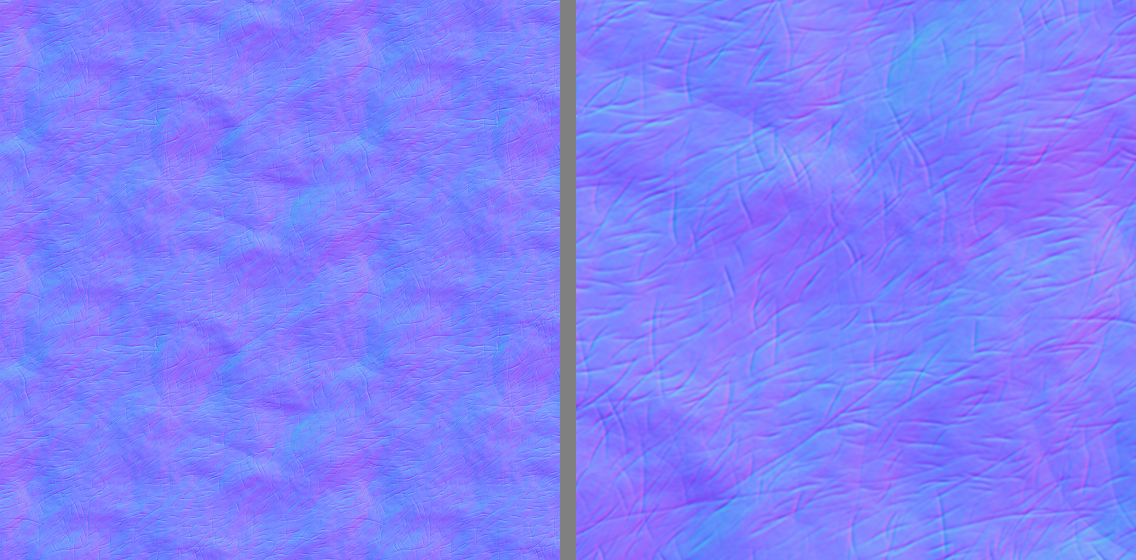
Left: the whole. Right: its middle third, enlarged.
A Shadertoy shader for this texture map:

```glsl
vec4 hash4(vec2 p) {
    vec4 q = fract(p.xyxy * vec4(0.1031, 0.1030, 0.0973, 0.1099));
    q += dot(q, q.wzxy + 33.33);
    return fract((q.xxyz + q.yzzw) * q.zywx);
}

// Slope of one lattice corner, wrapped so that the tile repeats
float corner(vec2 cell, vec2 f, vec2 count, float seed) {
    float a = 6.2832 * hash4(mod(cell, count) + seed * 17.3).x;
    return dot(vec2(cos(a), sin(a)), f);
}

// Tileable gradient noise; a shear of one follows the tile diagonal
float grainNoise(vec2 uv, vec2 count, float shear, float seed) {
    vec2 p = vec2(uv.x, uv.y - shear * uv.x) * count;
    vec2 i = floor(p), f = p - i, e = vec2(1.0, 0.0);
    vec2 s = f * f * f * (f * (f * 6.0 - 15.0) + 10.0);
    return mix(mix(corner(i, f, count, seed),
                   corner(i + e, f - e, count, seed), s.x),
               mix(corner(i + e.yx, f - e.yx, count, seed),
                   corner(i + 1.0, f - 1.0, count, seed), s.x), s.y);
}

// One tapered, slightly bent groove per cell; width is in cell units
float creases(vec2 uv, float scale, float width, float seed) {
    vec2 count = scale * vec2(3.0, 2.0);
    vec2 p = uv * count, home = floor(p);
    float depth = 0.0;
    for (int y = -1; y <= 1; y++)
    for (int x = -1; x <= 1; x++) {
        vec2 cell = home + vec2(x, y);
        vec4 h = hash4(mod(cell, count) + seed * 23.7);
        // Neighbours share a direction, with some steep strays
        vec2 c = 6.2832 * cell / count;
        float a = 0.5 + 0.3 * sin(c.x + 2.0 * c.y + seed) + 0.25 * sin(2.0 * c.x - c.y)
                + 0.5 * (h.z - 0.5) + 0.75 * step(0.78, h.z);
        vec2 d = p - cell - h.xy;
        d = vec2(d.x * cos(a) + d.y * sin(a), d.y * cos(a) - d.x * sin(a));
        d.y += (h.w - 0.5) * 0.5 * d.x * d.x;
        float taper = 1.0 - smoothstep(0.3, 0.98, abs(d.x));
        float strength = fract(h.w * 7.0);
        depth += taper * (0.2 + 1.3 * strength * strength) * exp(-d.y * d.y / (width * width));
    }
    return depth;
}

float leatherHeight(vec2 p) {
    vec2 uv = p / vec2(0.61, 0.404);
    vec2 bent = uv + 0.035 * vec2(grainNoise(uv, vec2(4.0), 0.0, 1.0),
                                  grainNoise(uv, vec2(5.0), 0.0, 2.0));

    // Sharp folds, then rounded lumps down to fine pores
    float height = 0.007 * abs(grainNoise(bent, vec2(4.0, 3.0), 0.0, 3.0));
    height += 0.006 * grainNoise(bent, vec2(4.0), 0.0, 21.0);
    vec2 count = vec2(5.0, 3.0);
    float amp = 0.0095;
    for (int i = 0; i < 6; i++) {
        float shear = mod(float(i) + 1.0, 2.0);
        height += amp * grainNoise(bent, count, shear, 4.0 + float(i));
        count = count * 2.0 + vec2(0.0, 1.0);
        amp *= 0.38;
    }

    // Grooves from long and sparse to short and dense
    uv += 0.006 * vec2(grainNoise(uv, vec2(14.0), 0.0, 11.0),
                       grainNoise(uv, vec2(17.0), 0.0, 12.0));
    float scale = 1.0;
    for (int i = 0; i < 6; i++) {
        float width = 0.0013 * scale / 0.2025;
        height -= 0.00032 * creases(uv, scale, width, 1.0 + float(i));
        scale = floor(scale * 1.5 + 1.0);
    }
    return height;
}

void mainImage(out vec4 fragColor, in vec2 fragCoord) {
    vec2 p = fragCoord / iResolution.y;
    vec2 e = vec2(0.001, 0.0);
    float h = leatherHeight(p);
    vec2 slope = vec2(leatherHeight(p + e) - h, leatherHeight(p + e.yx) - h) / e.x;

    // Pack the surface normal into colour, tilted slightly to the left
    vec3 normal = normalize(vec3(-slope - vec2(0.01, 0.0), 1.0));
    fragColor = vec4(0.5 + 0.5 * normal, 1.0);
}
```
